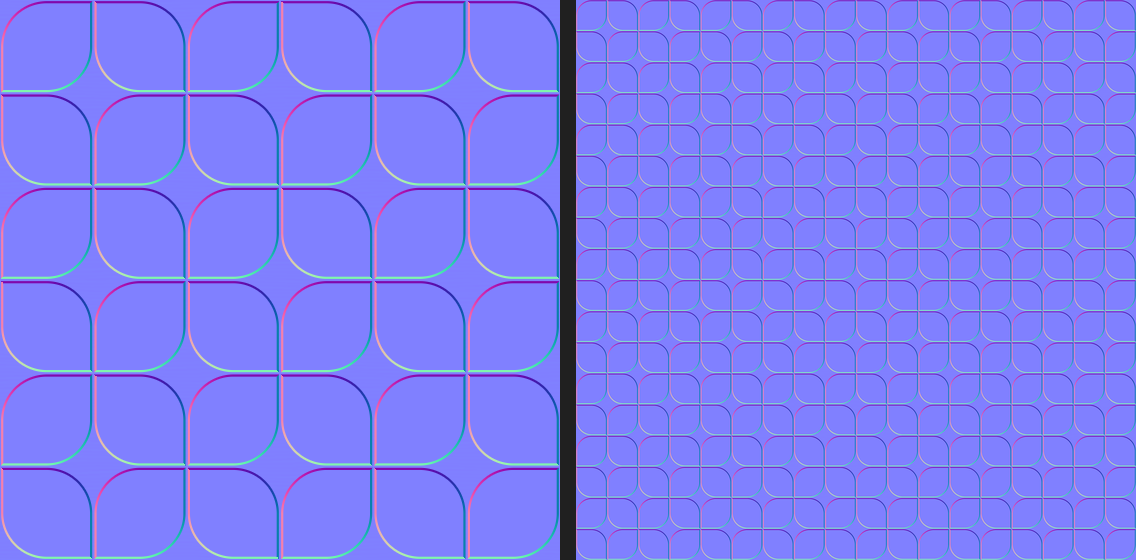
Left, the tile; right, the same tile 3 across and 3 down.
Reproduce this texture map procedurally as a Shadertoy shader.

```glsl
#define CELLS 6.0           // leaves across and down, even so that the edges wrap
#define LEAF_HALF 0.488     // half size of a leaf, in cells
#define RIM_WIDTH 0.0234    // width of the bevelled rim, in cells
#define RIM_TILT 0.94       // sideways part of the rim normal
#define STREAK_TILT 0.016   // strength of the brushed streaks between leaves
#define TAU 6.2831853

// Signed distance to a leaf in x, outward direction in yz.
// Corners where p.x * p.y > 0 are quarter circles, the others are square.
vec3 leafDistance(vec2 p) {
    vec2 a = abs(p);
    vec2 side = vec2(p.x < 0.0 ? -1.0 : 1.0, p.y < 0.0 ? -1.0 : 1.0);
    if (p.x * p.y > 0.0) {
        float len = length(p);
        return vec3(len - LEAF_HALF, p / max(len, 1e-4));
    }
    vec2 axis = a.x > a.y ? vec2(1.0, 0.0) : vec2(0.0, 1.0);
    return vec3(max(a.x, a.y) - LEAF_HALF, axis * side);
}

// Fine horizontal brushing from layered sines with whole frequencies.
float brushedStreaks(vec2 uv) {
    vec2 t = uv * TAU;
    float fine = sin(t.y * 149.0 + 1.3 * sin(t.x * 5.0 + t.y * 11.0));
    float middle = sin(t.y * 97.0 + 1.7 * sin(t.x * 3.0 - t.y * 7.0));
    float broad = sin(t.y * 41.0 + sin(t.x * 7.0 + t.y * 4.0));
    float fade = 0.6 + 0.4 * sin(t.x * 8.0 + 2.0 * sin(t.y * 23.0));
    return (0.5 * fine + 0.35 * middle + 0.15 * broad) * fade;
}

void mainImage(out vec4 fragColor, in vec2 fragCoord) {
    vec2 uv = fragCoord / iResolution.xy;
    vec2 grid = uv * CELLS;
    vec2 cell = floor(grid);
    vec2 p = grid - cell - 0.5;
    float pixel = CELLS / iResolution.y;

    // Mirror every other leaf like a checkerboard
    float flip = mod(cell.x + cell.y, 2.0) < 0.5 ? 1.0 : -1.0;
    vec3 leaf = leafDistance(vec2(p.x * flip, p.y));
    vec2 outward = vec2(leaf.y * flip, leaf.z);

    // Rim lies just inside the outline and slopes towards the leaf centre
    float halfRim = 0.5 * RIM_WIDTH;
    float rim = clamp((halfRim - abs(leaf.x + halfRim)) / pixel + 0.5, 0.0, 1.0);
    float outside = clamp(leaf.x / pixel + 0.5, 0.0, 1.0);

    // Encode the normals as colour
    vec3 rimNormal = vec3(-outward * RIM_TILT, sqrt(1.0 - RIM_TILT * RIM_TILT));
    vec3 flatNormal = vec3(0.0, STREAK_TILT * outside * brushedStreaks(uv), 1.0);
    vec3 normal = mix(flatNormal, rimNormal, rim);
    fragColor = vec4(0.5 + 0.5 * normal, 1.0);
}
```
